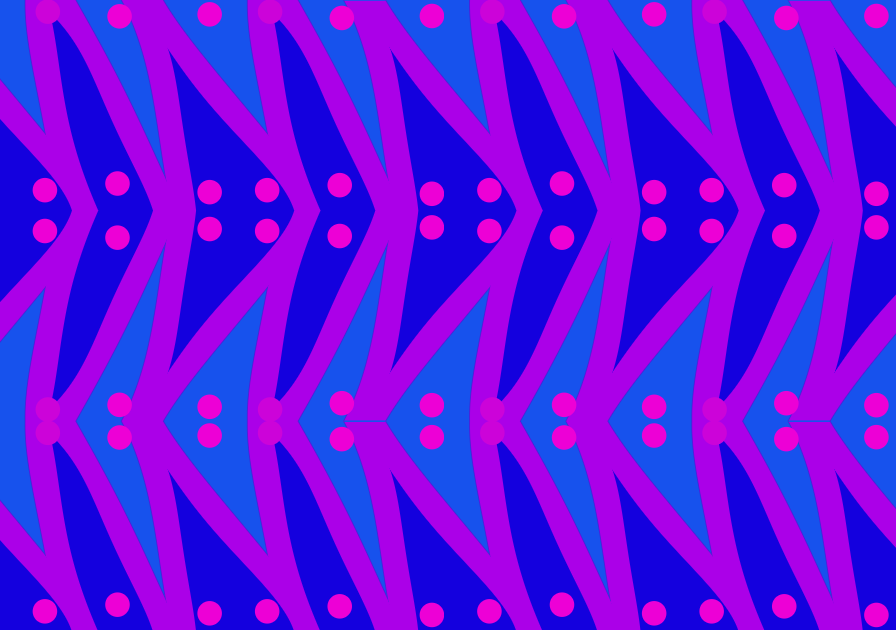
Give the GLSL for this pattern, as a Shadertoy shader.

```glsl
// Leaning leaf-shaped openings cut from a purple ground, mirrored up and down, with pink dots.
// Each opening lies between two quartic edge curves x(s), s running 0..4 from fold to fold.
// Lengths are in units of 1/540 of the canvas height.

const float CELL = 190.5;   // column width
const float HALF = 180.5;   // distance between mirror folds

// Quartic through five evenly spaced x positions (Newton's forward differences).
float edgeX(float s, float a, vec4 k) {
    float d1 = k.x - a;
    float d2 = k.y - 2.0 * k.x + a;
    float d3 = k.z - 3.0 * k.y + 3.0 * k.x - a;
    float d4 = k.w - 4.0 * k.z + 6.0 * k.y - 4.0 * k.x + a;
    return a + s * (d1 + (s - 1.0) / 2.0 * (d2 + (s - 2.0) / 3.0 * (d3 + (s - 3.0) / 4.0 * d4)));
}

// Approximate signed distance to an edge curve, positive to its right.
float edgeDist(vec2 p, float a, vec4 k) {
    float s = p.y / 45.0;
    float x = edgeX(s, a, k);
    float slope = (edgeX(s + 0.02, a, k) - x) / 0.9;
    return (p.x - x) / sqrt(1.0 + slope * slope);
}

float between(vec2 p, float a, vec4 left, float b, vec4 right) {
    return max(-edgeDist(p, a, left), edgeDist(p, b, right));
}

float cover(float d, float pixel) {
    return clamp(0.5 - d / pixel, 0.0, 1.0);
}

void mainImage(out vec4 fragColor, in vec2 fragCoord) {
    float pixel = 540.0 / iResolution.y;
    vec2 p = fragCoord * pixel;
    float fromTop = 540.0 - p.y;

    // Repeat across, mirror down.
    float odd = mod(floor(p.x / CELL), 2.0);
    vec2 q = vec2(mod(p.x, CELL), abs(mod(fromTop + HALF, 2.0 * HALF) - HALF));

    // Openings lean past the cell border, so the left neighbour is drawn too.
    float dark = 1e3, light = 1e3;
    for (int i = 0; i < 2; i++) {
        vec2 c = q + vec2(float(i) * CELL, 0.0);
        dark = min(dark, between(c, 40.0, vec4(49, 56, 67, 84), 30.0, vec4(69, 90, 111, 131)));
        dark = min(dark, between(c, 120.0, vec4(145, 154, 161, 168), 112.0, vec4(146, 180, 221, 252)));
        light = min(light, between(c, 65.0, vec4(90, 113, 134, 155), 104.0, vec4(122, 132, 139, 147)));
        light = min(light, between(c, 140.0, vec4(172, 209, 246, 283), 212.0, vec4(216, 224.5, 233, 242)));
    }

    // Hairline seam on the fold of every other column.
    float seam = max(q.y - 0.7, abs(q.x - 122.0) - 18.0) + (1.0 - odd) * 1e3;

    vec3 col = vec3(0.67, 0.0, 0.91);
    col = mix(col, vec3(0.08, 0.0, 0.87), cover(dark, pixel));
    col = mix(col, vec3(0.09, 0.32, 0.93), cover(min(light, seam), pixel));
    col = mix(col, vec3(0.25, 0.10, 0.80), 0.6 * cover(abs(light) - 0.4, pixel));

    // Dots: three near each fold, the later two shifted slightly in odd columns.
    vec2 dots[6] = vec2[6](vec2(41, 10), vec2(102.5, 14), vec2(179.7, 12.3),
                           vec2(38.5, 163), vec2(100.7, 157.3), vec2(179.7, 164.7));
    for (int i = 0; i < 6; i++) {
        vec2 center = dots[i] + vec2(0.0, i % 3 > 0 ? 1.4 * odd : 0.0);
        vec3 pink = i == 0 ? vec3(0.80, 0.01, 0.85) : vec3(0.93, 0.0, 0.84);
        col = mix(col, pink, cover(length(q - center) - 10.5, pixel));
    }

    fragColor = vec4(col, 1.0);
}
```
